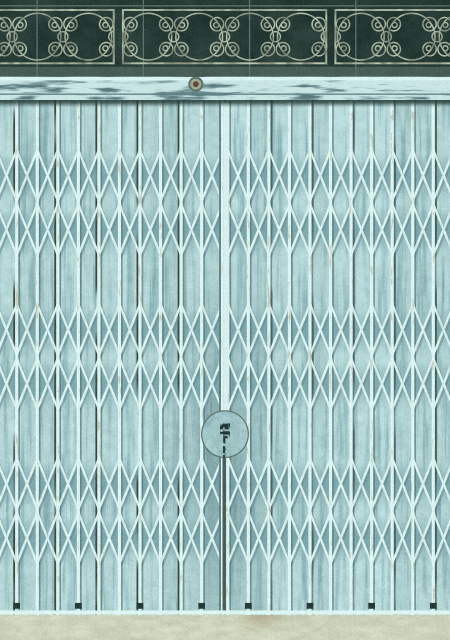
A Shadertoy shader for this texture:

```glsl
// Pale folding lattice gate with a round lock plate, below a dark scrollwork grille.
const vec2 SIZE = vec2(540, 768);        // design units spanning the canvas
const float AXIS = 270.0;                // mirror line of the gate
const float BAR_START = 28.0, BAR_PITCH = 24.66, BAR_HALF = 1.9, STRIP_HALF = 1.4;
const float BAND_TOP = 588.0, BAND_PITCH = 185.0, ROW_PITCH = 65.0, ROW_HEIGHT = 61.0;
const float FLOOR_TOP = 30.0, GATE_TOP = 648.0, BEAM_TOP = 676.0;
const float GRILLE_MID = 724.0, GRILLE_HALF = 32.0, PANEL_PITCH = 255.0, SCROLL_PITCH = 61.0;
const vec2 LOCK = vec2(270, 247), EYELET = vec2(235, 667);
const vec3 PAINT = vec3(0.71, 0.84, 0.84), SHADE = vec3(0.46, 0.63, 0.65);
const vec3 LIGHT = vec3(0.86, 0.96, 0.95), DARK = vec3(0.15, 0.23, 0.21);
const vec3 GREY = vec3(0.36, 0.45, 0.41), STONE = vec3(0.79, 0.82, 0.73);
const vec3 IRON = vec3(0.62, 0.67, 0.59), RUST = vec3(0.60, 0.50, 0.36);

float hash(vec2 p) { return fract(sin(dot(p, vec2(127.1, 311.7))) * 43758.5); }

float noise(vec2 p) {
    vec2 i = floor(p), f = fract(p);
    f = f * f * (3.0 - 2.0 * f);
    return mix(mix(hash(i), hash(i + vec2(1, 0)), f.x),
               mix(hash(i + vec2(0, 1)), hash(i + vec2(1, 1)), f.x), f.y);
}

float fbm(vec2 p) {
    return 0.55 * noise(p) + 0.3 * noise(p * 2.1 + 7.0) + 0.15 * noise(p * 4.3 + 19.0);
}

// Coverage from signed distance, softened over one pixel
float cover(float d) { return clamp(0.5 - d * iResolution.x / SIZE.x, 0.0, 1.0); }
void ink(inout vec3 col, vec3 c, float d) { col = mix(col, c, cover(d)); }
float box(vec2 p, vec2 b) { p = abs(p) - b; return max(p.x, p.y); }
float ring(vec2 p, float r, float w) { return abs(length(p) - r) - w; }
float gateX(float x) { return abs(x - AXIS) - BAR_START; }

float bars(vec2 p) {
    float x = gateX(p.x);
    return abs(x - max(round(x / BAR_PITCH), -1.0) * BAR_PITCH) - BAR_HALF;
}

// Position in a row of crossed strips: 0 at its top, 1 at its bottom
float rowHeight(float y) {
    float t = BAND_TOP - y, u = mod(t, BAND_PITCH);
    return t < 0.0 || u > 2.0 * ROW_PITCH ? -1.0 : mod(u, ROW_PITCH) / ROW_HEIGHT;
}

float lattice(vec2 p) {
    float x = gateX(p.x), v = rowHeight(p.y), c = fract(x / BAR_PITCH);
    float slope = BAR_PITCH * ROW_HEIGHT / length(vec2(BAR_PITCH, ROW_HEIGHT));
    float d = min(abs(c - v), abs(c + v - 1.0)) * slope - STRIP_HALF;
    return max(max(d, (abs(v - 0.5) - 0.5) * ROW_HEIGHT), -BAR_PITCH - x);
}

vec3 drawGate(vec2 p) {
    float x = gateX(p.x), v = rowHeight(p.y), c = fract(x / BAR_PITCH);
    vec2 id = vec2(floor(x / BAR_PITCH), sign(p.x - AXIS));
    // Streaked backing sheets, stained near the lock
    vec3 col = mix(PAINT, SHADE, 0.7 * smoothstep(0.4, 0.9, fbm(p * vec2(0.22, 0.012))));
    col += 0.06 * (hash(id) - 0.5) + 0.08 * (fbm(p * 0.12) - 0.5);
    vec2 stain = (p - vec2(AXIS, 200)) / vec2(42, 170);
    col = mix(col, SHADE * 0.85, 0.6 * exp(-dot(stain, stain)));
    // Shade of the rows, deepest in the triangles beside the bars
    float wedge = smoothstep(-0.08, 0.16, abs(c - 0.5) - abs(v - 0.5));
    float row = smoothstep(0.0, 0.4, v) * (1.0 - smoothstep(0.6, 1.05, v));
    col = mix(col, SHADE, 0.45 * row + 0.4 * wedge);
    // Uneven dark seams beside every second bar
    float seam = abs(mod(x - 4.66, 2.0 * BAR_PITCH) - 22.9) - 1.3;
    float worn = smoothstep(0.2, 0.6, noise(vec2(id.x * 7.0 + id.y, p.y * 0.018)));
    col = mix(col, GREY * 0.65, cover(seam) * worn * step(0.0, x));
    // Cast shadows, crossed strips, chipped bars
    col = mix(col, SHADE * 0.8, 0.45 * cover(lattice(p + vec2(-2, 3))));
    col = mix(col, SHADE * 0.7, 0.65 * cover(bars(p - vec2(2, 0))));
    ink(col, LIGHT * (0.94 + 0.08 * noise(p * 0.2)), lattice(p));
    float chips = smoothstep(0.6, 0.85, fbm(p * vec2(0.3, 0.07)));
    ink(col, mix(LIGHT, RUST, 0.35 * chips), bars(p));
    // Meeting stiles, their edge shadow and the gap below the lock
    ink(col, LIGHT * 0.98, box(p - vec2(AXIS + 1.0, 455), vec2(3, 190)));
    ink(col, SHADE * 0.75, abs(p.x - AXIS + 6.0) - 1.0);
    ink(col, GREY * 0.8, box(p - vec2(AXIS - 1.0, 133), vec2(2, 98)));
    // Guide feet at every third bar
    float foot = mod(x + 1.5 * BAR_PITCH, 3.0 * BAR_PITCH) - 1.5 * BAR_PITCH;
    ink(col, DARK, max(box(vec2(foot, p.y - 41.0), vec2(4, 3.5)), -9.0 - x));
    return mix(col, DARK, 0.85 * smoothstep(GATE_TOP - 10.0, GATE_TOP - 1.0, p.y));
}

vec3 drawGrille(vec2 p) {
    float s = mod(p.x - 142.0, PANEL_PITCH), y = p.y - GRILLE_MID;
    // Dim wall with faint joints
    vec3 col = mix(DARK + 0.1 * (fbm(p * 0.04) - 0.5), GREY, 0.6 * cover(p.y - 688.0));
    ink(col, GREY, min(abs(mod(s, 0.5 * PANEL_PITCH) - 30.0), abs(y - 37.0)) - 0.8);
    // Large rings with mirrored curls where they meet
    float c = (fract((s - 5.5) / SCROLL_PITCH) - 0.5) * SCROLL_PITCH;
    vec2 q = vec2(SCROLL_PITCH * 0.5 - abs(c), abs(y));
    float d = min(ring(vec2(c, y), 28.0, 0.9), ring(q - vec2(9, 15), 8.0, 0.9));
    d = min(d, min(ring(q - vec2(10, 14), 3.0, 0.9), ring(q, 6.0, 0.9)));
    // Rails and paired posts
    float post = min(s, PANEL_PITCH - s);
    d = max(min(d, abs(abs(y) - GRILLE_HALF) - 1.2), 4.5 - post);
    d = max(min(d, abs(post - 5.5) - 1.2), abs(y) - GRILLE_HALF - 1.2);
    ink(col, IRON * (0.75 + 0.45 * noise(p * 0.15)), d);
    return col;
}

vec3 drawBeam(vec2 p) {
    float wear = smoothstep(0.42, 0.8, fbm(p * vec2(0.03, 0.2)));
    vec3 col = mix(mix(PAINT, LIGHT, 0.5), SHADE * 0.75, wear);
    ink(col, LIGHT, abs(p.y - BEAM_TOP + 2.5) - 2.0);
    ink(col, SHADE * 0.8, abs(p.y - GATE_TOP - 7.0) - 0.8);
    ink(col, GREY, length(p - EYELET) - 9.0);
    ink(col, STONE * 0.8, length(p - EYELET) - 6.5);
    ink(col, RUST * 0.6, length(p - EYELET) - 3.5);
    return col;
}

void mainImage(out vec4 fragColor, in vec2 fragCoord) {
    vec2 p = fragCoord / iResolution.xy * SIZE, q = p - LOCK;
    vec3 col = drawGate(p);
    // Round lock plate with a dark hasp
    ink(col, GREY, length(q) - 28.7);
    ink(col, mix(PAINT, SHADE, 0.7 * fbm(p * 0.12)), length(q) - 27.3);
    float hasp = min(box(q - vec2(0, 4), vec2(6, 9)), box(q + vec2(1, 14), vec2(1.5, 14)));
    col = mix(col, DARK, cover(hasp) * smoothstep(0.25, 0.6, noise(p * 0.35)));
    // Sill and stained floor
    ink(col, LIGHT, abs(p.y - FLOOR_TOP - 3.0) - 2.5);
    vec2 drip = (p - vec2(312, FLOOR_TOP)) / vec2(24, 14);
    vec3 stone = STONE * (0.94 + 0.14 * fbm(p * vec2(0.06, 0.15)));
    ink(col, mix(stone, RUST, 0.4 * exp(-dot(drip, drip))), p.y - FLOOR_TOP);
    // Beam and grille
    ink(col, drawBeam(p), GATE_TOP - p.y);
    ink(col, drawGrille(p), BEAM_TOP - p.y);
    fragColor = vec4(col + 0.05 * (noise(p * 0.7) - 0.5), 1);
}
```
